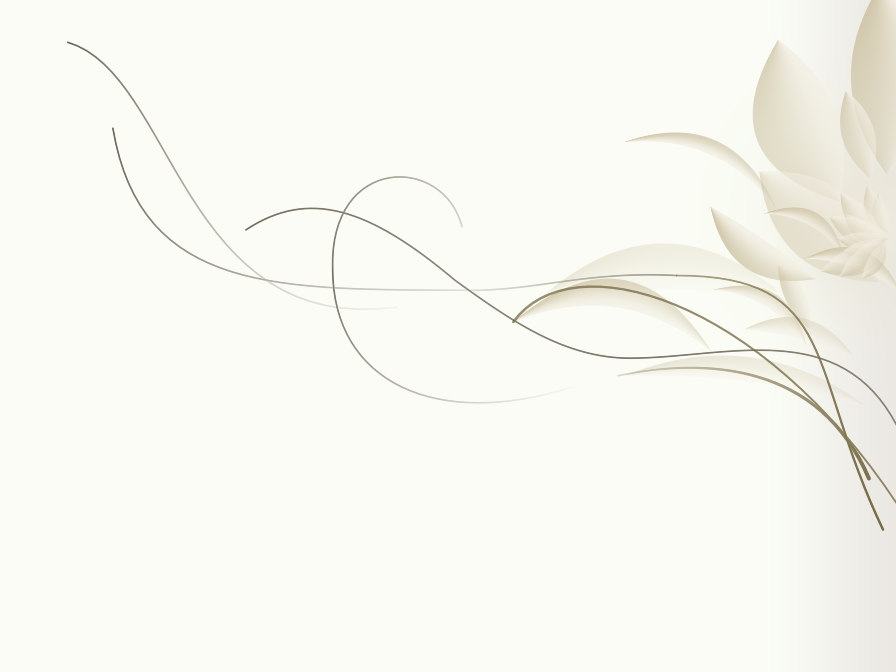
A Shadertoy shader for this background:

```glsl
// Draws sweeping hairline tendrils and a translucent sand-coloured flower on cream.

const vec3 CREAM = vec3(0.98, 0.99, 0.96);
const vec3 MIST  = vec3(0.92, 0.91, 0.89);
const vec3 IVORY = vec3(0.95, 0.935, 0.89);
const vec3 SAND  = vec3(0.81, 0.77, 0.65);
const vec3 INK   = vec3(0.40, 0.37, 0.31);
const vec3 OLIVE = vec3(0.47, 0.42, 0.27);

float hash(float n) { return fract(sin(n * 127.1) * 43758.5453); }

vec2 bezier(vec2 a, vec2 b, vec2 c, vec2 d, float t) {
    float u = 1.0 - t;
    return u*u*u*a + 3.0*u*u*t*b + 3.0*u*t*t*c + t*t*t*d;
}

// Coverage of a cubic stroke; width and opacity run from start to end.
float stroke(vec2 p, vec2 a, vec2 b, vec2 c, vec2 d, vec2 width, vec2 opacity, float px) {
    vec2 lo = min(min(a, b), min(c, d)) - 0.02;
    vec2 hi = max(max(a, b), max(c, d)) + 0.02;
    if (any(lessThan(p, lo)) || any(greaterThan(p, hi))) return 0.0;
    const int STEPS = 32;
    float nearest = 10.0, along = 0.0;
    vec2 from = a;
    for (int i = 1; i <= STEPS; i++) {
        vec2 to = bezier(a, b, c, d, float(i) / float(STEPS));
        vec2 e = to - from;
        float h = clamp(dot(p - from, e) / dot(e, e), 0.0, 1.0);
        float dist = length(p - from - h * e);
        if (dist < nearest) {
            nearest = dist;
            along = (float(i - 1) + h) / float(STEPS);
        }
        from = to;
    }
    float w = mix(width.x, width.y, along);
    return mix(opacity.x, opacity.y, along) * (1.0 - smoothstep(w - 0.5*px, w + 0.7*px, nearest));
}

// Petal between two parabolas over tip-base; bend.x is its darker edge.
vec3 petal(vec3 col, vec2 p, vec2 tip, vec2 base, vec2 bend, float opacity, float px) {
    vec2 axis = base - tip;
    float len = length(axis);
    float s = dot(p - tip, axis) / (len * len);
    if (s < 0.0 || s > 1.0) return col;
    float y = dot(p - tip, vec2(-axis.y, axis.x)) / (len * len);
    float arch = 4.0 * s * (1.0 - s);
    float halfWidth = 0.5 * abs(bend.y - bend.x) * arch;
    float d = (abs(y - 0.5 * (bend.x + bend.y) * arch) - halfWidth) * len;
    float across = clamp((y - bend.x * arch) / ((bend.y - bend.x) * arch + 1e-5), 0.0, 1.0);
    vec3 tone = mix(SAND, IVORY, smoothstep(0.0, 1.0, across));
    float mask = 1.0 - smoothstep(-0.7 * px, 0.7 * px, d);
    return mix(col, tone, mask * opacity * mix(1.0, 0.45, s));
}

vec3 flower(vec3 col, vec2 p, float px) {
    // Soft body
    float body = exp(-dot((p - vec2(1.27, 0.68)) / vec2(0.11, 0.12), (p - vec2(1.27, 0.68)) / vec2(0.11, 0.12)));
    col = mix(col, vec3(0.91, 0.89, 0.82), 0.65 * body);
    // Outer petals
    col = petal(col, p, vec2(1.158, 0.941), vec2(1.250, 0.700), vec2(-0.32, 0.16), 0.80, px);
    col = petal(col, p, vec2(1.308, 1.020), vec2(1.320, 0.740), vec2(-0.17, 0.30), 1.00, px);
    col = petal(col, p, vec2(1.259, 0.865), vec2(1.295, 0.735), vec2(-0.18, 0.18), 0.80, px);
    col = petal(col, p, vec2(0.927, 0.788), vec2(1.155, 0.690), vec2(0.23, 0.14), 1.00, px);
    col = petal(col, p, vec2(1.130, 0.745), vec2(1.310, 0.580), vec2(-0.22, 0.25), 0.55, px);
    col = petal(col, p, vec2(1.057, 0.693), vec2(1.215, 0.585), vec2(-0.24, 0.02), 1.00, px);
    col = petal(col, p, vec2(1.137, 0.682), vec2(1.255, 0.620), vec2(0.28, 0.12), 1.00, px);
    col = petal(col, p, vec2(1.198, 0.615), vec2(1.340, 0.565), vec2(0.27, 0.08), 1.00, px);
    // Inner petals fan around the heart
    for (int i = 0; i < 10; i++) {
        float n = float(i);
        float angle = 1.7 + 0.27 * n + 0.2 * hash(n + 2.0);
        vec2 heart = vec2(1.325, 0.655) - 0.02 * vec2(hash(n + 5.0), hash(n + 9.0));
        vec2 tip = heart + (0.06 + 0.07 * hash(n)) * vec2(cos(angle), sin(angle));
        col = petal(col, p, tip, heart, vec2(-0.25, 0.12), 0.65, px);
    }
    float heartGlow = exp(-dot(p - vec2(1.31, 0.665), p - vec2(1.31, 0.665)) / 0.0016);
    return mix(col, IVORY, 0.55 * heartGlow);
}

vec3 leaves(vec3 col, vec2 p, float px) {
    col = petal(col, p, vec2(0.816, 0.566), vec2(1.160, 0.565), vec2(0.21, 0.01), 0.38, px);
    col = petal(col, p, vec2(0.764, 0.521), vec2(1.060, 0.475), vec2(0.29, 0.15), 0.90, px);
    col = petal(col, p, vec2(1.063, 0.569), vec2(1.200, 0.485), vec2(0.26, 0.12), 0.80, px);
    col = petal(col, p, vec2(1.158, 0.606), vec2(1.205, 0.510), vec2(-0.12, 0.16), 0.85, px);
    col = petal(col, p, vec2(1.108, 0.510), vec2(1.270, 0.470), vec2(0.22, 0.04), 0.55, px);
    return petal(col, p, vec2(0.930, 0.441), vec2(1.290, 0.395), vec2(0.14, 0.04), 0.45, px);
}

vec3 tendrils(vec3 col, vec2 p, float px) {
    vec2 hair = vec2(0.0011);
    // Long fall from the upper left
    float ink = stroke(p, vec2(0.101, 0.937), vec2(0.26, 0.89), vec2(0.27, 0.50), vec2(0.590, 0.543), hair, vec2(0.95, 0.05), px);
    // Low sweep that runs to the lower right
    ink = max(ink, stroke(p, vec2(0.168, 0.809), vec2(0.21, 0.56), vec2(0.42, 0.57), vec2(0.694, 0.568), hair, vec2(0.95, 0.18), px));
    ink = max(ink, stroke(p, vec2(0.694, 0.568), vec2(0.80, 0.567), vec2(0.87, 0.597), vec2(1.007, 0.590), hair, vec2(0.18, 0.60), px));
    // Open loop
    ink = max(ink, stroke(p, vec2(0.6875, 0.663), vec2(0.66, 0.77), vec2(0.49, 0.77), vec2(0.495, 0.60), hair, vec2(0.25, 0.85), px));
    ink = max(ink, stroke(p, vec2(0.495, 0.60), vec2(0.495, 0.43), vec2(0.65, 0.36), vec2(0.851, 0.424), hair, vec2(0.90, 0.02), px));
    // Central wave
    ink = max(ink, stroke(p, vec2(0.366, 0.658), vec2(0.46, 0.72), vec2(0.55, 0.69), vec2(0.677, 0.583), hair, vec2(0.90, 0.75), px));
    ink = max(ink, stroke(p, vec2(0.677, 0.583), vec2(0.76, 0.523), vec2(0.84, 0.467), vec2(0.9375, 0.467), hair, vec2(0.75, 0.85), px));
    ink = max(ink, stroke(p, vec2(0.9375, 0.467), vec2(1.08, 0.467), vec2(1.25, 0.53), vec2(1.335, 0.366), hair, vec2(0.85, 0.75), px));
    col = mix(col, INK, ink);
    // Olive stems
    float stem = stroke(p, vec2(1.007, 0.590), vec2(1.25, 0.59), vec2(1.20, 0.45), vec2(1.314, 0.212), vec2(0.0011, 0.0017), vec2(0.65, 1.0), px);
    stem = max(stem, stroke(p, vec2(0.764, 0.521), vec2(0.85, 0.64), vec2(1.13, 0.56), vec2(1.335, 0.250), vec2(0.0018, 0.0012), vec2(0.75, 0.80), px));
    stem = max(stem, stroke(p, vec2(0.920, 0.441), vec2(1.05, 0.468), vec2(1.22, 0.46), vec2(1.293, 0.288), vec2(0.0010, 0.0028), vec2(0.25, 0.95), px));
    return mix(col, OLIVE, stem);
}

void mainImage(out vec4 fragColor, in vec2 fragCoord) {
    vec2 p = fragCoord / iResolution.xy * vec2(4.0 / 3.0, 1.0);
    float px = 1.0 / iResolution.y;
    vec3 col = mix(CREAM, MIST, smoothstep(1.13, 1.34, p.x));
    col = leaves(col, p, px);
    col = flower(col, p, px);
    fragColor = vec4(tendrils(col, p, px), 1.0);
}
```
